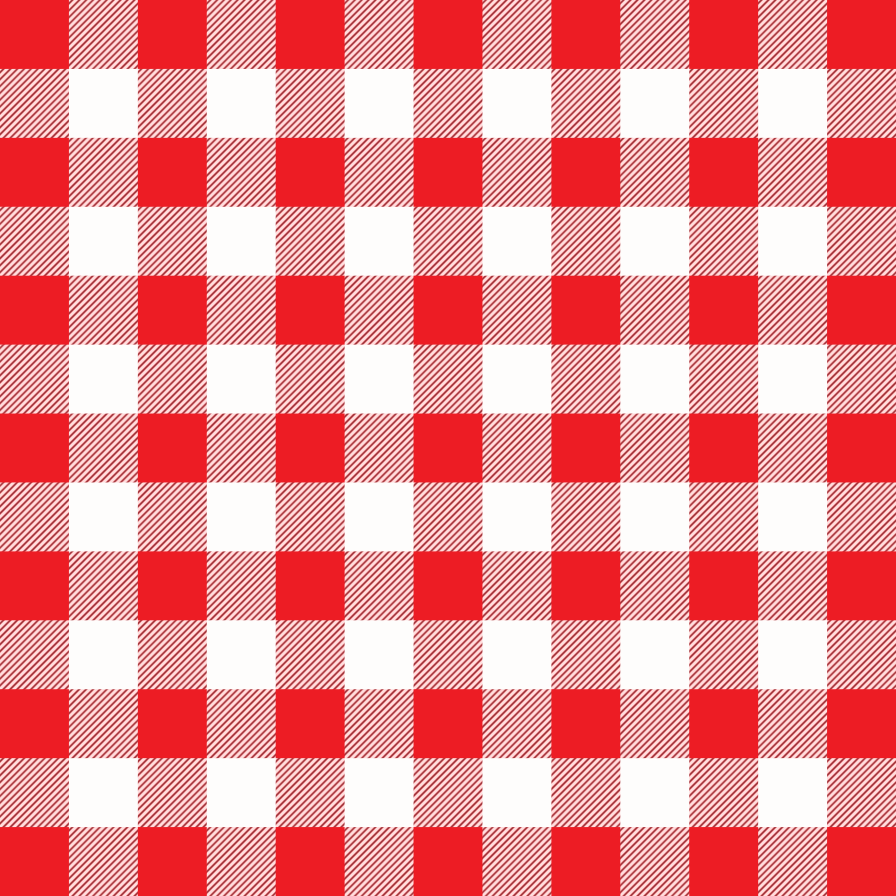
Write a Shadertoy shader that draws this pattern.

```glsl
// Red and white gingham check with diagonally hatched half-tone squares.

#define CELLS 13.0        // squares across the canvas
#define STRIPES 10.0      // hatch lines per square edge
#define STRIPE_PHASE 0.5  // hatch shift, in line periods
#define CORE_HALF 0.14    // half width of the dark line, in periods
#define HALO_HALF 0.275   // half width of the pink fringe, in periods
#define SOFTNESS 0.06     // least edge softness, in periods
#define RED vec3(0.93, 0.11, 0.14)
#define WHITE vec3(0.995, 0.993, 0.988)
#define LINE_DARK vec3(0.65, 0.24, 0.26)
#define LINE_FRINGE vec3(0.93, 0.57, 0.59)
#define LINE_GAP vec3(1.0, 0.87, 0.87)

// Coverage of the dyed bands, which fill every other cell from the origin.
vec2 bandCoverage(vec2 grid, float pixel) {
    vec2 inside = 0.5 - abs(mod(grid + 0.5, 2.0) - 1.0);
    return clamp(inside / pixel + 0.5, 0.0, 1.0);
}

// Hatching that rises to the right, continuous across all cells.
vec3 hatchColor(vec2 grid, float pixel) {
    float phase = STRIPES * (grid.x - grid.y) + STRIPE_PHASE;
    float dist = abs(fract(phase + 0.5) - 0.5);
    float soft = max(SOFTNESS, 0.35 * STRIPES * pixel);
    float halo = 1.0 - smoothstep(HALO_HALF - soft, HALO_HALF + soft, dist);
    float core = 1.0 - smoothstep(CORE_HALF - soft, CORE_HALF + soft, dist);
    return mix(mix(LINE_GAP, LINE_FRINGE, halo), LINE_DARK, core);
}

void mainImage(out vec4 fragColor, in vec2 fragCoord) {
    float pixel = CELLS / iResolution.y;
    vec2 grid = fragCoord * pixel;

    // No band is white, one band is hatched, two crossing bands are solid.
    vec2 band = bandCoverage(grid, pixel);
    vec3 hatch = hatchColor(grid, pixel);
    vec3 lightRow = mix(WHITE, hatch, band.x);
    vec3 dyedRow = mix(hatch, RED, band.x);
    fragColor = vec4(mix(lightRow, dyedRow, band.y), 1.0);
}
```
